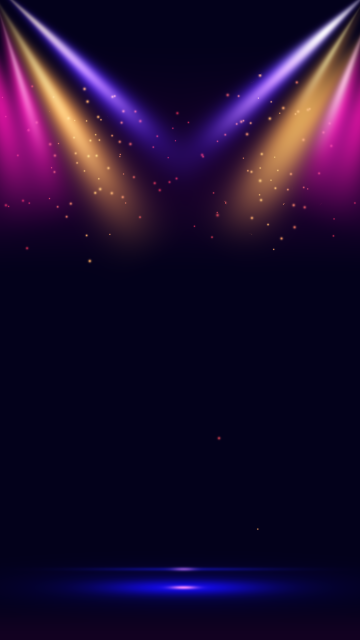
Write a Shadertoy shader that draws this background.

```glsl
// Dark stage with crossing coloured spotlights, drifting sparks and a blue floor glow.

vec2 hash2(vec2 p) {
    vec3 h = fract(p.xyx * vec3(0.1031, 0.1030, 0.0973));
    h += dot(h, h.yzx + 33.33);
    return fract((h.xx + h.yz) * h.zy);
}

vec3 screenBlend(vec3 base, vec3 light) {
    return 1.0 - (1.0 - base) * (1.0 - clamp(light, 0.0, 1.0));
}

// Soft cone from source to tip; spread is its half width at the tip.
float beam(vec2 p, vec2 source, vec2 tip, float spread) {
    vec2 axis = tip - source;
    float len = length(axis);
    vec2 dir = axis / len;
    vec2 d = p - source;
    float along = dot(d, dir) / len;
    float across = d.x * dir.y - d.y * dir.x;
    float width = spread * (0.13 + 0.87 * max(along, 0.0));
    float fade = smoothstep(-0.1, 0.45, along) * (1.0 - smoothstep(0.42, 1.08, along));
    return exp(-across * across / (width * width)) * fade;
}

// One jittered spark per cell, thinned out by density.
float sparks(vec2 p, float cells, float density) {
    vec2 g = p * cells, id = floor(g);
    vec2 rnd = hash2(id + cells);
    vec2 center = 0.2 + 0.6 * hash2(id + 71.0);
    float d = length(fract(g) - center) / cells;
    float radius = mix(0.0018, 0.0042, rnd.y);
    return step(rnd.x, density) * exp(-d * d / (radius * radius));
}

void mainImage(out vec4 fragColor, in vec2 fragCoord) {
    // Width spans 0 to 1; y runs down from the top edge to 16/9.
    vec2 uv = fragCoord / iResolution.xy;
    vec2 p = vec2(uv.x, (1.0 - uv.y) * 16.0 / 9.0);
    float side = abs(p.x - 0.5);

    // Night backdrop and purple haze
    vec3 col = vec3(0.012, 0.002, 0.105);
    float haze = smoothstep(0.1, 0.48, p.y) * (1.0 - smoothstep(0.52, 0.77, p.y));
    col += vec3(0.10, 0.0, 0.075) * haze * (0.75 + 0.9 * side);
    col += vec3(0.06, 0.0, 0.025) * smoothstep(1.66, 1.778, p.y);

    // Magenta beams at the outer edges
    vec3 magenta = vec3(0.95, 0.08, 0.62);
    col = screenBlend(col, magenta * 0.95 * beam(p, vec2(0.0, 0.05), vec2(0.17, 0.60), 0.065));
    col = screenBlend(col, magenta * 0.85 * beam(p, vec2(-0.05, 0.05), vec2(0.07, 0.62), 0.08));
    col = screenBlend(col, magenta * 0.90 * beam(p, vec2(1.02, 0.10), vec2(0.84, 0.58), 0.065));
    col = screenBlend(col, magenta * 0.80 * beam(p, vec2(1.05, 0.10), vec2(0.93, 0.62), 0.08));

    // Amber beams
    vec3 amber = vec3(0.98, 0.64, 0.19);
    col = screenBlend(col, amber * beam(p, vec2(0.0, 0.03), vec2(0.41, 0.69), 0.085));
    col = screenBlend(col, amber * 0.75 * beam(p, vec2(1.0, 0.03), vec2(0.62, 0.67), 0.08));
    col = screenBlend(col, amber * 0.75 * beam(p, vec2(1.02, 0.08), vec2(0.67, 0.64), 0.08));

    // Violet blue beams
    vec3 violet = vec3(0.29, 0.12, 0.98);
    col = screenBlend(col, violet * beam(p, vec2(0.01, -0.02), vec2(0.53, 0.48), 0.058));
    col = screenBlend(col, violet * beam(p, vec2(1.01, -0.01), vec2(0.48, 0.48), 0.058));

    // Pale hot cores close to the lamps
    vec3 cream = vec3(0.80, 0.76, 0.48);
    vec3 blush = vec3(0.85, 0.60, 0.70);
    col = screenBlend(col, cream * 0.8 * beam(p, vec2(0.0, -0.03), vec2(0.27, 0.22), 0.018));
    col = screenBlend(col, blush * 0.7 * beam(p, vec2(0.05, 0.02), vec2(0.42, 0.37), 0.025));
    col = screenBlend(col, cream * 0.7 * beam(p, vec2(-0.01, 0.0), vec2(0.30, 0.52), 0.028));
    col = screenBlend(col, blush * 0.7 * beam(p, vec2(0.0, 0.04), vec2(0.12, 0.43), 0.018));
    col = screenBlend(col, vec3(0.95) * beam(p, vec2(1.02, -0.02), vec2(0.75, 0.23), 0.026));
    col = screenBlend(col, blush * 0.8 * beam(p, vec2(0.97, 0.03), vec2(0.58, 0.39), 0.028));
    col = screenBlend(col, cream * 0.7 * beam(p, vec2(1.0, 0.02), vec2(0.81, 0.33), 0.018));
    col = screenBlend(col, blush * beam(p, vec2(1.02, 0.06), vec2(0.88, 0.43), 0.024));

    // Glowing embers, densest below the amber beams
    float band = smoothstep(0.15, 0.38, p.y) * (1.0 - smoothstep(0.52, 0.76, p.y));
    float cluster = exp(-pow((side - 0.24) / 0.1, 2.0));
    vec3 ember = mix(vec3(0.75, 0.14, 0.20), vec3(1.0, 0.68, 0.30), cluster);
    for (int i = 0; i < 3; i++) {
        float cells = 17.0 + 7.0 * float(i);
        col = screenBlend(col, ember * 0.85 * sparks(p, cells, band * (0.12 + 0.22 * cluster)));
    }

    // Floor pool, its hot centre and the thin line above it
    vec2 f = p - vec2(0.51, 1.632);
    float pool = exp(-dot(f / vec2(0.21, 0.020), f / vec2(0.21, 0.020)));
    float spill = exp(-dot(f / vec2(0.40, 0.050), f / vec2(0.40, 0.050)));
    float hot = exp(-dot(f / vec2(0.035, 0.005), f / vec2(0.035, 0.005)));
    vec2 l = (p - vec2(0.51, 1.581)) / vec2(0.24, 0.005);
    float line = exp(-dot(l, l));
    col += vec3(0.05, 0.02, 0.62) * pool + vec3(0.01, 0.01, 0.20) * spill;
    col += vec3(0.04, 0.04, 0.34) * line;
    col = screenBlend(col, vec3(0.9, 0.48, 0.75) * hot);
    col = screenBlend(col, vec3(0.45, 0.25, 0.5) * line * exp(-pow(f.x / 0.03, 2.0)));

    fragColor = vec4(clamp(col, 0.0, 1.0), 1.0);
}
```
